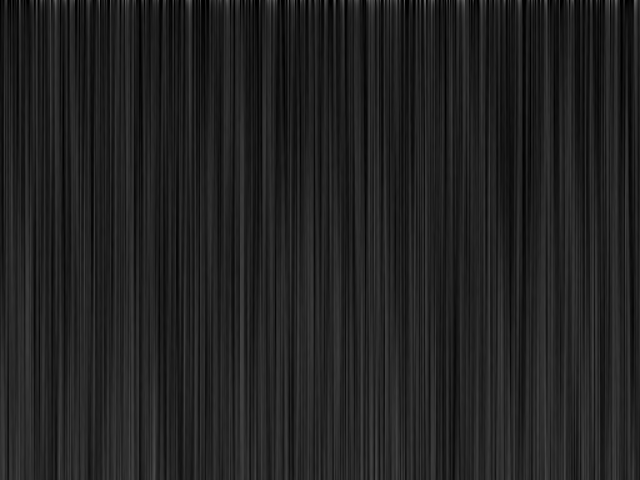
A WebGL 2 fragment shader for this texture:

```glsl
#version 300 es
precision highp float;

uniform vec2 u_resolution;
out vec4 fragColor;

// Streak cells per canvas height, across and along the grain
const vec2 FINE_SCALE = vec2(384.0, 2.8);
const vec2 MEDIUM_SCALE = vec2(262.0, 2.0);
const vec2 GRAIN_SCALE = vec2(384.0, 60.0);

const float FINE_CONTRAST = 0.155;
const float MEDIUM_CONTRAST = 0.12;
const float GRAIN_CONTRAST = 0.02;

const float BOTTOM_TONE = 0.160;
const float TOP_TONE = 0.096;
const float FRINGE_HEIGHT = 0.013;
const float FRINGE_CONTRAST = 0.4;
const float FRINGE_BIAS = 0.42;

// Integer hash of a cell and a layer, returned in 0..1
float hash(ivec2 cell, int layer) {
    uvec2 c = uvec2(cell);
    uint n = c.x * 1597u + c.y * 51749u + uint(layer) * 7919u;
    n = n * 747796405u + 2891336453u;
    n = ((n >> ((n >> 28u) + 4u)) ^ n) * 277803737u;
    n = (n >> 22u) ^ n;
    return float(n & 65535u) / 65535.0;
}

// Smooth noise along one column, shifted so that columns do not line up
float columnNoise(int column, float y, int layer) {
    float shifted = y + 16.0 * hash(ivec2(column, 977), layer);
    int row = int(floor(shifted));
    float blend = smoothstep(0.0, 1.0, fract(shifted));
    return mix(hash(ivec2(column, row), layer),
               hash(ivec2(column, row + 1), layer), blend);
}

// Long streaks, each peaking at its column centre and blended into the next
float streaks(vec2 p, int layer) {
    float x = p.x + 0.5;
    int column = int(floor(x));
    float blend = smoothstep(0.0, 1.0, fract(x));
    return mix(columnNoise(column, p.y, layer),
               columnNoise(column + 1, p.y, layer), blend);
}

void main() {
    vec2 p = gl_FragCoord.xy / u_resolution.y;

    float fine = streaks(p * FINE_SCALE, 1);
    float medium = streaks(p * MEDIUM_SCALE, 2);
    float grain = streaks(p * GRAIN_SCALE, 3);

    // Vertical falloff with layered fibres
    float tone = mix(BOTTOM_TONE, TOP_TONE, p.y);
    tone += FINE_CONTRAST * (fine - 0.5);
    tone += MEDIUM_CONTRAST * (medium - 0.5);
    tone += GRAIN_CONTRAST * (grain - 0.5);

    // Ragged, high-contrast fringe along the top edge
    float reach = FRINGE_HEIGHT * mix(0.4, 1.8, medium);
    float fringe = exp((p.y - 1.0) / reach);
    tone += fringe * FRINGE_CONTRAST * (fine - FRINGE_BIAS);

    fragColor = vec4(vec3(clamp(tone, 0.0, 1.0)), 1.0);
}
```
